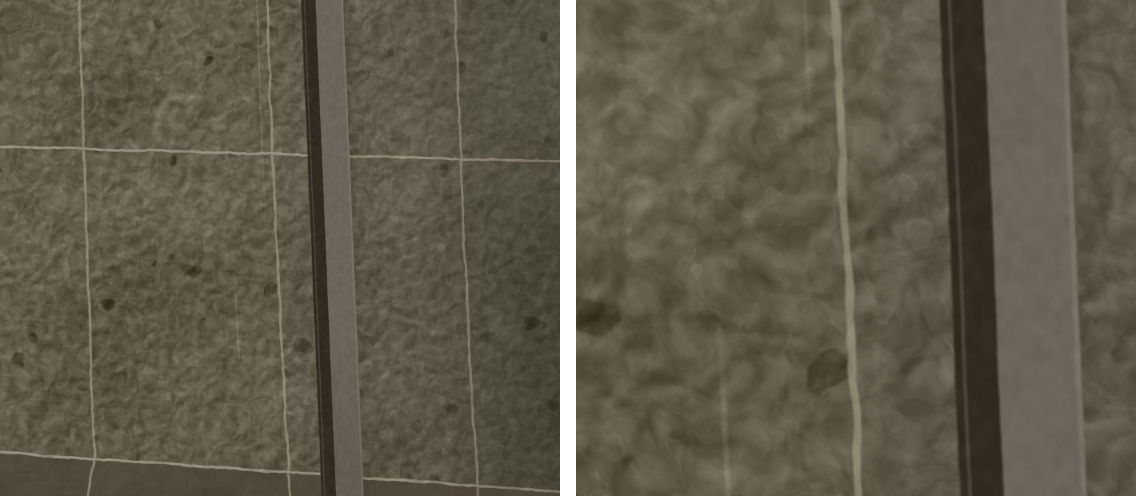
Left, the full canvas; right, a detail of the centre.
Give the GLSL for this texture, as a Shadertoy shader.

```glsl
// Speckled stone wall tiles with pale, slightly leaning grout lines, crossed by a
// grey metal post with a dark side. Grout is a bent repeating grid; the stone is
// layered value noise, embossed flakes and pebbles scattered over jittered cells.

#define COLUMN_START 0.160
#define COLUMN_STEP 0.3785
#define ROW_START 0.296
#define ROW_STEP 0.616
#define GROUT_HALF 0.0026
#define POST_START 0.607
#define POST_LEAN 0.0415
#define POST_SIDE 0.029
#define POST_WIDTH 0.085
#define GROUT_COLOR vec3(0.61, 0.58, 0.50)
#define POST_COLOR vec3(0.425, 0.395, 0.355)
#define STONE_COLOR vec3(0.374, 0.341, 0.278)

float hash(vec2 p) {
    vec3 q = fract(p.xyx * 0.1031);
    q += dot(q, q.yzx + 33.33);
    return fract((q.x + q.y) * q.z);
}

float noise(vec2 p) {
    vec2 i = floor(p), f = fract(p);
    f = f * f * (3.0 - 2.0 * f);
    return mix(mix(hash(i), hash(i + vec2(1, 0)), f.x),
               mix(hash(i + vec2(0, 1)), hash(i + vec2(1, 1)), f.x), f.y);
}

float fbm(vec2 p) {
    float sum = 0.0, gain = 0.53;
    for (int i = 0; i < 4; i++) {
        sum += gain * noise(p);
        p = mat2(1.6, 1.2, -1.2, 1.6) * p + 17.0;
        gain *= 0.5;
    }
    return sum;
}

// Soft-edged stroke around distance d
float stroke(float d, float halfWidth) {
    float soft = max(0.0014, 0.8 / iResolution.y);
    return 1.0 - smoothstep(halfWidth - soft, halfWidth + soft, abs(d));
}

// Soft step at zero
float edge(float d) {
    float soft = max(0.0016, 0.8 / iResolution.y);
    return smoothstep(-soft, soft, d);
}

// Irregular pebbles in a share of the cells: x = body, y = lit rim
vec2 pebbles(vec2 p, float share, float seed) {
    vec2 cell = floor(p), result = vec2(0);
    float ragged = 0.3 * (noise(p * 4.0 + seed) - 0.5);
    for (int j = -1; j <= 1; j++)
    for (int i = -1; i <= 1; i++) {
        vec2 id = cell + vec2(i, j);
        vec2 key = id + seed;
        if (hash(key) > share) continue;
        vec2 d = p - id - vec2(hash(key + 5.3), hash(key + 9.7));
        float turn = 6.2832 * hash(key + 3.1);
        vec2 axis = vec2(cos(turn), sin(turn));
        vec2 e = vec2(dot(d, axis), 1.4 * dot(d, vec2(-axis.y, axis.x)));
        float r = mix(0.16, 0.38, hash(key + 13.9));
        float s = length(e) + ragged - r;
        float body = 1.0 - smoothstep(-0.08, 0.06, s);
        float rim = exp(-s * s * 180.0) * smoothstep(-0.1, 0.3, dot(d, axis));
        result = max(result, vec2(body * mix(0.4, 1.0, hash(key + 7.7)), rim));
    }
    return result;
}

vec3 stone(vec2 p) {
    vec2 warp = 2.2 * vec2(fbm(p * 24.0), fbm(p * 24.0 + 40.0));
    vec2 q = p * 62.0 + warp;
    float flakes = fbm(q) - fbm(q + vec2(0.35, 0.45));
    float tone = 0.10 * (fbm(p * 5.0) - 0.5) + 0.13 * (fbm(p * 75.0 + warp) - 0.5);
    tone += 0.15 * flakes;
    vec2 small = pebbles(p * 36.0, 0.45, 11.0);
    vec2 large = pebbles(p * 17.0, 0.28, 47.0);
    tone += 0.030 * small.x + 0.035 * small.y + 0.030 * large.x + 0.02 * large.y;
    tone -= 0.11 * pebbles(p * 21.0, 0.09, 83.0).x;
    // Contrast fades to the dim right side
    tone *= mix(1.1, 0.65, smoothstep(0.6, 1.1, p.x));
    vec3 color = mix(STONE_COLOR, vec3(0.342, 0.329, 0.272), smoothstep(0.5, 1.1, p.x));
    color -= 0.065 * smoothstep(0.8, 1.1, p.x) * smoothstep(0.15, 0.6, p.y);
    return color + tone;
}

void mainImage(out vec4 fragColor, in vec2 fragCoord) {
    // Height units, y measured downward
    vec2 p = fragCoord / iResolution.y;
    p.y = 1.0 - p.y;
    float wobble = 0.0035 * (noise(p * 26.0) - 0.5) + 0.002 * (noise(p * 110.0) - 0.5);

    // Bent grout grid
    float bend = p.y * (0.031 + 0.016 * p.y * smoothstep(0.1, 0.5, p.x));
    float kink = 0.22 * max(p.y - 0.924, 0.0) * (1.0 - smoothstep(0.2, 0.5, p.x));
    float column = (p.x - bend + kink - COLUMN_START) / COLUMN_STEP;
    float columnDist = (column - round(column)) * COLUMN_STEP + wobble;
    float rowStep = ROW_STEP + 0.044 * p.x;
    float row = (p.y - ROW_START - 0.026 * p.x) / rowStep;
    float rowDist = (row - round(row)) * rowStep + wobble;

    // Stone, duller in the lowest row
    vec3 color = stone(p);
    color = mix(color, vec3(0.30, 0.268, 0.218) + 0.05 * (fbm(p * 22.0) - 0.5), 0.8 * edge(row - 1.0));

    // Pale arc and scratches
    vec2 a = p - vec2(0.375, 0.255);
    float arc = exp(-pow((length(a) - 0.062) / 0.007, 2.0)) * smoothstep(0.0, 0.06, -a.x - a.y);
    float scratch = stroke(p.x - 0.518 - bend, 0.0015) * (1.0 - smoothstep(0.2, 0.55, p.y));
    scratch += stroke(p.x - 0.451 - bend, 0.002) * smoothstep(0.5, 0.68, p.y) * (1.0 - edge(p.y - 0.725));
    color += 0.06 * arc + 0.075 * scratch;

    // Worn grout
    float wear = 0.65 + 0.5 * fbm(p * 70.0);
    float grout = max(0.78 * stroke(columnDist, GROUT_HALF), stroke(rowDist, GROUT_HALF));
    grout *= wear * mix(1.0, 0.72, smoothstep(0.65, 1.1, p.x));
    color = mix(color, GROUT_COLOR, clamp(grout, 0.0, 1.0));

    // Post: shadowed side with a thin seam, then the lit face
    float across = p.x - POST_START - POST_LEAN * p.y + 0.2 * wobble;
    color *= 1.0 - 0.12 * exp(-abs(across - POST_WIDTH) / 0.016);
    float grain = 0.055 * (fbm(p * vec2(150.0, 110.0)) - 0.5);
    vec3 side = vec3(0.195, 0.168, 0.13) + grain + 0.10 * stroke(across - 0.0065, 0.0012);
    vec3 face = POST_COLOR + grain + 0.045 * stroke(across - POST_WIDTH + 0.002, 0.002);
    face -= 0.035 * smoothstep(0.6, 1.0, p.y);
    vec3 post = mix(side, face, edge(across - POST_SIDE));
    color = mix(color, post, edge(across) * edge(POST_WIDTH - across));

    fragColor = vec4(clamp(color, 0.0, 1.0), 1.0);
}
```
